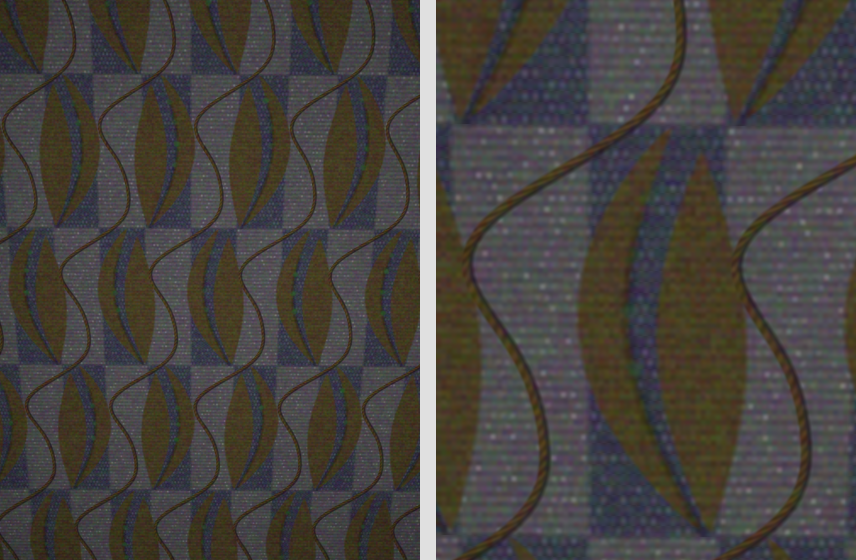
Left, the full canvas; right, a detail of the centre.
Reproduce this pattern procedurally as a Shadertoy shader.

```glsl
const float PI = 3.14159265;

vec3 hash3(vec2 p) {
    vec3 q = fract(p.xyx * vec3(0.1031, 0.1030, 0.0973));
    q += dot(q, q.yxz + 33.33);
    return fract((q.xxy + q.yzz) * q.zyx);
}

// Smooth value noise, one value per channel
vec3 noise3(vec2 p) {
    vec2 i = floor(p), f = fract(p);
    f = f * f * (3.0 - 2.0 * f);
    return mix(mix(hash3(i), hash3(i + vec2(1, 0)), f.x),
               mix(hash3(i + vec2(0, 1)), hash3(i + vec2(1, 1)), f.x), f.y);
}

// Column position of the winding cord at a given row
float cordPath(float row) {
    return -0.5 * row - 0.265 * sin(2.0 * PI * (row - 0.07))
         + 0.04 * sin(4.0 * PI * (row + 0.12));
}

// Inner edge of the left lobe, which borders the vein
float veinEdge(float v) {
    return mix(0.31, 0.45, v) - 0.23 * sin(PI * v);
}

float between(float x, float low, float high, float soft) {
    return smoothstep(-soft, soft, min(x - low, high - x)) * smoothstep(0.0, 2.0 * soft, high - low);
}

// Coverage of the two lobes; p.x in columns, p.y runs from top tip to bottom tip
float leafCover(vec2 p, float soft) {
    float v = clamp(p.y, 0.0, 1.0);
    float w = clamp((p.y - 0.05) / 0.95, 0.0, 1.0);
    float outer = mix(0.31, 0.47, v) - 0.43 * pow(max(sin(PI * v), 0.0), 0.8);
    float spine = mix(0.41, 0.47, w);
    float leftLobe = between(p.x, outer, veinEdge(v), soft);
    float rightLobe = between(p.x, spine - 0.185 * sin(PI * w), spine + 0.155 * sin(PI * w), soft);
    return max(leftLobe, rightLobe);
}

void mainImage(out vec4 fragColor, in vec2 fragCoord) {
    vec2 uv = fragCoord / iResolution.y;
    float down = 1.0 - uv.y;
    float blur = max(1.0 / iResolution.y, 0.0024);

    // Receding cloth: rows and columns shrink towards the bottom
    float d = down - 0.131 - 0.006 * uv.x;
    float row = 1.0 + d * (3.403 + 0.861 * d);
    float rowRate = 3.403 + 1.722 * d;
    float pitch = 0.181 - 0.042 * down;
    float column = (uv.x - 0.341) / pitch;
    float soft = blur / pitch;

    // Odd rows mirror the motif
    float odd = mod(floor(row), 2.0);
    float side = column * (1.0 - 2.0 * odd);
    vec2 p = vec2(fract(side + 0.2) - 0.2, fract(row));
    vec2 leafId = vec2(floor(side + 0.2), floor(row));

    // Woven ribs and stitches
    vec2 weave = vec2(column * 26.0, row * 38.0);
    weave.x += 0.5 * mod(floor(weave.y), 2.0);
    vec3 stitch = hash3(floor(weave) + 200.0);
    float rib = cos(2.0 * PI * weave.y);
    float knot = cos(2.0 * PI * weave.x);
    float bump = (0.5 - 0.5 * rib) * (0.5 - 0.5 * knot);

    // Checkered ground
    float checker = 0.5 + 0.5 * clamp(sin(2.0 * PI * column) / (2.0 * PI * soft), -1.0, 1.0)
                              * clamp(sin(PI * row) / (PI * blur * rowRate), -1.0, 1.0);
    vec3 pale = vec3(0.310, 0.305, 0.318) * (0.97 - 0.06 * rib);
    pale += bump * (0.13 * pow(stitch.y, 4.0) - 0.01);
    vec3 blue = vec3(0.215, 0.222, 0.278) * (0.97 - 0.05 * rib - 0.05 * knot);
    blue += bump * 0.11 * (stitch.z - 0.4);
    vec3 color = mix(pale, blue, checker);

    // Leaves, with a dark thread beside the vein
    vec3 gold = vec3(0.268, 0.226, 0.134) * (1.0 - 0.04 * rib) + 0.03 * bump * (stitch.x - 0.5);
    color = mix(color, gold, leafCover(p, soft));
    float thread = abs(p.x - veinEdge(p.y));
    color *= 1.0 - 0.2 * smoothstep(0.02 + soft, 0.005, thread) * smoothstep(0.05, 0.3, p.y);

    // Green beads along the vein, each with its own strength
    for (int i = 0; i < 4; i++) {
        float v = 0.17 + 0.14 * float(i);
        vec3 vary = hash3(leafId * 7.0 + float(i) * 3.0 + 60.0);
        v += 0.04 * (vary.x - 0.5);
        float r = length((p - vec2(veinEdge(v) + 0.005, v)) * vec2(1.0, 1.6));
        color = mix(color, vec3(0.17, 0.34, 0.17), (0.2 + 0.6 * vary.y) * smoothstep(0.045, 0.012, r));
    }

    // Twisted cord with a thin dark edge
    float offset = fract(column - cordPath(row) + 0.5) - 0.5;
    float slope = (cordPath(row + 0.01) - cordPath(row - 0.01)) / 0.02 * pitch * rowRate;
    float across = offset * pitch / sqrt(1.0 + slope * slope);
    float twist = 0.9 + 0.1 * sin(row * 230.0 + across * 900.0);
    color = mix(color, vec3(0.15, 0.12, 0.11), 0.8 * smoothstep(0.0042, 0.0012, abs(across - 0.0010)));
    color = mix(color, vec3(0.30, 0.23, 0.13) * twist, smoothstep(0.0034, 0.0006, abs(across + 0.0008)));

    // Uneven dye, dim corners and coloured grain
    color *= 0.97 + 0.06 * noise3(uv * 14.0).x;
    vec2 fromCenter = (uv - vec2(0.40, 0.53)) * vec2(1.1, 1.0);
    color *= 1.06 - 0.72 * dot(fromCenter, fromCenter);
    vec3 grain = noise3(uv * 330.0 + 11.0) - 0.5;
    vec3 tint = noise3(uv * vec2(110.0, 190.0) + 40.0) - 0.5;
    color += 0.065 * grain + 0.05 * tint.x * vec3(-0.4, 1.0, -0.8) + 0.02 * tint.y;
    fragColor = vec4(clamp(color, 0.0, 1.0), 1.0);
}
```
